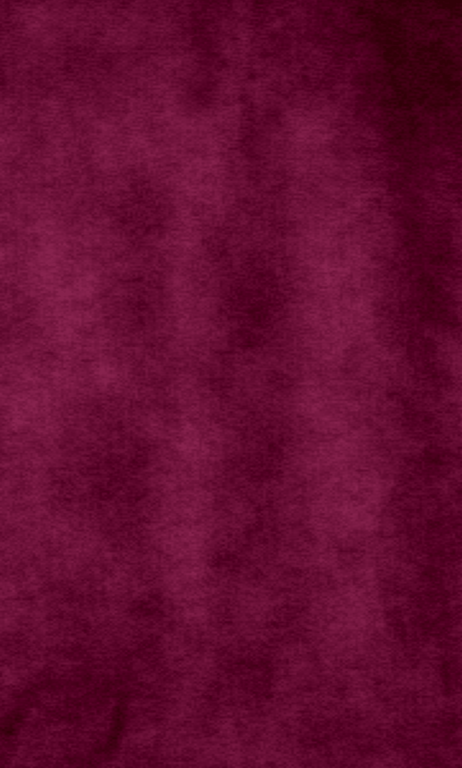
Write a WebGL 2 fragment shader that draws this texture.

```glsl
#version 300 es
precision highp float;
// Worn wine-red velvet: soft vertical folds, cloudy mottling and a fine nap.
// One tone value is summed from folds, shadows, creases and noise layers,
// then turned into colour by a nearly linear dark-to-light ramp.

uniform vec2 u_resolution;
out vec4 fragColor;

float hash(vec2 p) {
    return fract(sin(dot(p, vec2(127.1, 311.7))) * 43758.5453);
}

float noise(vec2 p) {
    vec2 cell = floor(p), f = fract(p);
    f = f * f * (3.0 - 2.0 * f);
    float low = mix(hash(cell), hash(cell + vec2(1, 0)), f.x);
    float high = mix(hash(cell + vec2(0, 1)), hash(cell + vec2(1, 1)), f.x);
    return mix(low, high, f.y);
}

// Layered noise, centred on zero
float fbm(vec2 p) {
    float sum = 0.0, amplitude = 0.5;
    for (int i = 0; i < 5; i++) {
        sum += amplitude * (noise(p) - 0.5);
        p = mat2(0.8, 0.6, -0.6, 0.8) * p * 2.03 + 17.3;
        amplitude *= 0.5;
    }
    return sum;
}

// Soft dark line from a to b
float crease(vec2 p, vec2 a, vec2 b, float width) {
    vec2 ab = b - a;
    float along = clamp(dot(p - a, ab) / dot(ab, ab), 0.0, 1.0);
    float d = length(p - a - ab * along);
    return smoothstep(width, 0.0, d) * (1.0 - 0.7 * along);
}

// Shaded flap of cloth with a rounded outline
float flap(vec2 uv, vec2 centre, vec2 radii) {
    return smoothstep(1.04, 0.92, length((uv - centre) / radii));
}

void main() {
    vec2 uv = gl_FragCoord.xy / u_resolution;
    vec2 p = uv * vec2(u_resolution.x / u_resolution.y, 1.0);
    vec2 warp = vec2(fbm(p * 6.0 + 3.1), fbm(p * 6.0 + 41.7));
    vec2 soft = uv + 0.16 * warp;

    // Broad vertical folds, strongest in the middle
    float body = smoothstep(0.0, 0.35, uv.y) * smoothstep(1.02, 0.65, uv.y);
    float tone = 3.5 + 0.55 * body;
    tone += 0.75 * body * cos(6.2832 * (soft.x - 0.08) / 0.33);

    // Shadows towards the corner and the edges
    tone -= 2.5 * smoothstep(0.62, 0.0, length((soft - 1.0) * vec2(1.0, 1.15)));
    tone -= 0.8 * smoothstep(0.78, 1.02, soft.x);
    tone -= 0.8 * smoothstep(0.84, 1.02, soft.y);
    tone -= 0.8 * smoothstep(0.3, 0.0, soft.y);
    tone -= 0.8 * smoothstep(0.2, 0.0, length((soft - vec2(0.54, 0.17)) * vec2(0.8, 1.0)));

    // Flaps, the upper fold edge and small creases
    vec2 loose = uv + 0.04 * warp;
    tone -= 0.85 * flap(loose, vec2(1.0, 0.26), vec2(0.2, 0.16));
    tone -= 0.5 * flap(loose, vec2(1.0, 0.61), vec2(0.1, 0.06));
    float edge = loose.x - 0.51 - 0.15 * (uv.y - 0.8);
    tone += 0.9 * smoothstep(-0.12, 0.0, edge) * smoothstep(0.015, -0.005, edge)
          * smoothstep(0.7, 0.9, uv.y);
    vec2 bent = p + 0.025 * warp;
    tone -= 2.2 * crease(bent, vec2(0.007, 0.045), vec2(0.06, 0.13), 0.022);
    tone -= 2.0 * crease(bent, vec2(0.146, 0.03), vec2(0.159, 0.1), 0.014);
    tone -= 1.1 * crease(bent, vec2(0.58, 0.1), vec2(0.573, 0.23), 0.016);

    // Cloudy mottling, from wide to small
    tone += 3.4 * fbm(p * vec2(7.0, 3.5) + 8.2);
    tone += 3.1 * fbm(p * vec2(17.0, 13.0) + 25.4);
    tone += 1.9 * fbm(p * vec2(45.0, 60.0) + 61.9);

    // Nap: short sideways threads, fine grain and a few worn flecks
    tone += 0.9 * (noise(p * vec2(110.0, 300.0)) - 0.5);
    tone += 1.45 * (noise(p * vec2(300.0, 370.0) + 7.7) - 0.5);
    float fleck = noise(p * vec2(42.0, 105.0) + 90.3);
    tone -= 0.6 * smoothstep(0.8, 0.97, fleck);

    // Colour ramp; green only appears in the lighter half
    tone = clamp(tone, -0.4, 5.9);
    vec3 colour = vec3(0.215 + 0.053 * tone,
                       max(0.0, 0.035 * (tone - 2.1)),
                       0.05 + 0.0425 * tone);
    fragColor = vec4(colour, 1.0);
}
```
